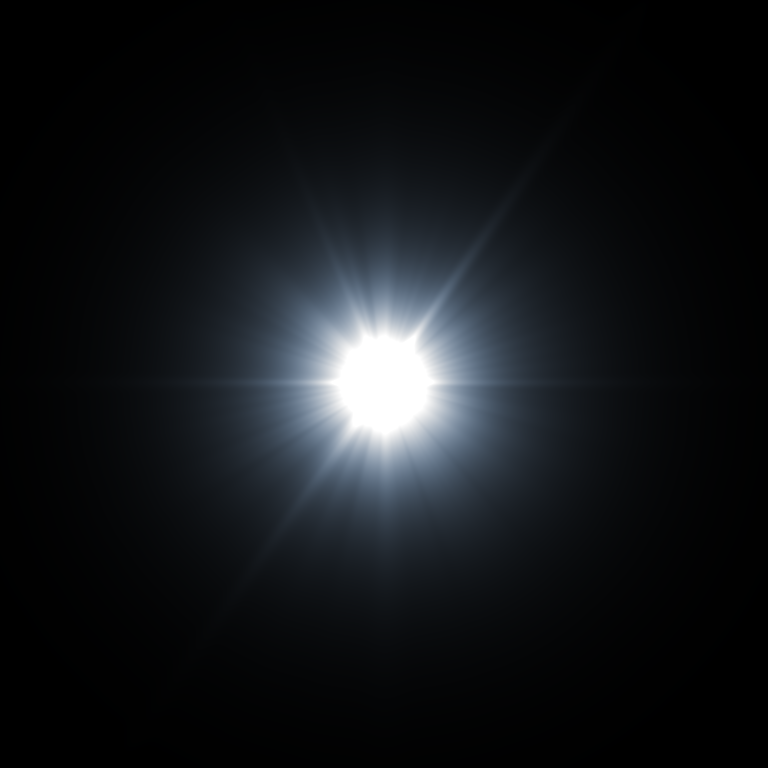
A Shadertoy shader for this background:

```glsl
// A white star flare with fine rays and a cool blue-grey halo on black.
#define STAR_CENTER vec2(0.5, 0.502)
#define HALO_GAIN 1.15
#define HALO_FALLOFF 0.105
#define CORE_GAIN 0.476
#define CORE_RADIUS 0.094
#define RAY_CONTRAST 0.24
#define COOL_TINT vec3(0.83, 1.0, 1.19)
#define BLACK_LEVEL 0.004

const float TAU = 6.2831853;

float hash(float n) {
    return fract(sin(n * 127.1 + 11.7) * 4375.85);
}

// Smooth noise around the circle, with no seam where the turn wraps.
float angularNoise(float turn, float cells, float seed) {
    float x = fract(turn) * cells;
    float cell = floor(x);
    float blend = smoothstep(0.0, 1.0, x - cell);
    float a = hash(mod(cell, cells) + seed);
    float b = hash(mod(cell + 1.0, cells) + seed);
    return mix(a, b, blend);
}

// Straight beam leaving the center, slowly widening and fading.
float beam(vec2 p, float degrees_, float width, float reach) {
    float angle = radians(degrees_);
    vec2 dir = vec2(cos(angle), sin(angle));
    float along = dot(p, dir);
    float across = dot(p, vec2(-dir.y, dir.x));
    float spread = width + 0.015 * max(along, 0.0);
    float profile = exp(-across * across / (spread * spread));
    return profile * exp(-max(along, 0.0) / reach) * smoothstep(0.0, 0.06, along);
}

void mainImage(out vec4 fragColor, in vec2 fragCoord) {
    vec2 p = (fragCoord - 0.5 * iResolution.xy) / min(iResolution.x, iResolution.y);
    p -= STAR_CENTER - 0.5;
    float r = length(p);
    float turn = atan(p.y, p.x + 1e-6) / TAU;

    // Radial glow
    float halo = HALO_GAIN * exp(-r / HALO_FALLOFF);
    float core = CORE_GAIN * exp(-r * r / (CORE_RADIUS * CORE_RADIUS));
    float light = halo + core;

    // Fine irregular rays, strongest around the core
    float rays = 0.45 * angularNoise(turn, 26.0, 3.0)
               + 0.35 * angularNoise(turn, 61.0, 47.0)
               + 0.20 * angularNoise(turn, 127.0, 131.0) - 0.5;
    float rayZone = smoothstep(0.025, 0.10, r) * (1.0 - 0.75 * smoothstep(0.16, 0.36, r));
    light *= 1.0 + RAY_CONTRAST * rays * rayZone;

    // Long diagonal, horizontal and vertical beams
    light += 0.26 * beam(p, 55.5, 0.005, 0.125);
    light += 0.20 * beam(p, 235.0, 0.006, 0.115);
    light += 0.15 * beam(p, 112.0, 0.004, 0.10);
    light += 0.24 * beam(p, 180.0, 0.003, 0.10);
    light += 0.24 * beam(p, 0.0, 0.003, 0.10);
    light += 0.14 * beam(p, 270.0, 0.020, 0.10);
    light += 0.08 * beam(p, 90.0, 0.012, 0.10);

    // Cool halo turning white toward the core
    light = max(light - BLACK_LEVEL, 0.0);
    vec3 tint = mix(COOL_TINT, vec3(1.0), smoothstep(0.3, 1.0, light));
    vec3 color = clamp(light * tint, 0.0, 1.0);
    fragColor = vec4(color, 1.0);
}
```
